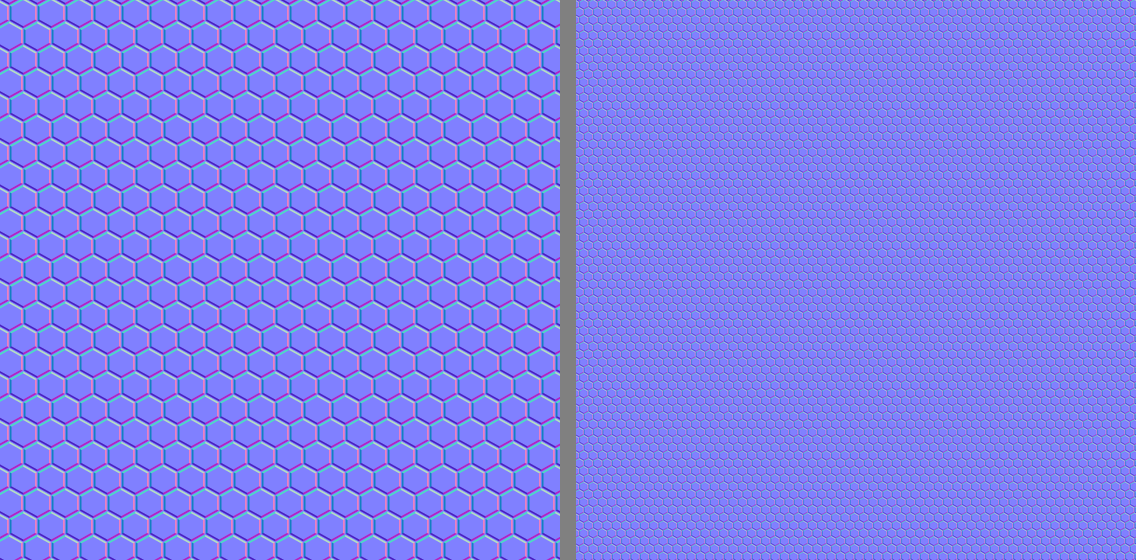
Left, the tile; right, the same tile 3 across and 3 down.
Reproduce this texture map procedurally as a Shadertoy shader.

```glsl
// Tangent-space normal map of raised hexagonal tiles with bevelled rims.
// Two offset rectangular lattices give the nearest tile; its edge distance
// selects flat face, sloped bevel or flat groove, averaged over sub-samples.

#define COLUMNS 20.0              // tiles across
#define ROWS 24.0                 // tile rows, even so that it wraps
#define ORIGIN vec2(0.83, 1.4375) // centre of one tile, in columns and rows
#define GROOVE_HALF 0.0009        // half width of the groove floor
#define BEVEL_WIDTH 0.0030        // width of one sloped rim
#define BEVEL_TILT 0.86           // sine of the slope angle
#define SAMPLES 4                 // sub-samples per axis

const vec2 pitch = 1.0 / vec2(COLUMNS, ROWS);

// Normal of the slanted edge in the upper right of a tile
vec2 slantNormal() {
    return normalize(vec2(pitch.y / 3.0, pitch.x * 0.5));
}

// Signed distances to the vertical (x) and slanted (y) edges, negative inside
vec2 edgeDistances(vec2 p) {
    vec2 n = slantNormal();
    vec2 q = abs(p);
    return vec2(q.x - pitch.x * 0.5, dot(n, q) - n.y * pitch.y * 2.0 / 3.0);
}

vec3 tileNormal(vec2 uv) {
    // Nearest tile centre from the even and odd rows
    vec2 period = pitch * vec2(1.0, 2.0);
    vec2 p = uv - ORIGIN * pitch;
    vec2 even = mod(p + period * 0.5, period) - period * 0.5;
    vec2 odd = mod(p, period) - period * 0.5;
    vec2 dEven = edgeDistances(even);
    vec2 dOdd = edgeDistances(odd);
    bool useEven = max(dEven.x, dEven.y) < max(dOdd.x, dOdd.y);
    vec2 local = useEven ? even : odd;
    vec2 d = useEven ? dEven : dOdd;

    // Slope outwards, only inside the bevel band
    vec2 outward = d.x > d.y ? vec2(1.0, 0.0) : slantNormal();
    outward *= mix(vec2(-1.0), vec2(1.0), step(0.0, local));
    float inset = -max(d.x, d.y);
    float bevel = step(GROOVE_HALF, inset) * step(inset, GROOVE_HALF + BEVEL_WIDTH);
    float tilt = BEVEL_TILT * bevel;
    return vec3(outward * tilt, sqrt(1.0 - tilt * tilt));
}

void mainImage(out vec4 fragColor, in vec2 fragCoord) {
    // Box filter over the pixel smooths every edge
    vec3 sum = vec3(0.0);
    for (int j = 0; j < SAMPLES; j++) {
        for (int i = 0; i < SAMPLES; i++) {
            vec2 offset = (vec2(i, j) + 0.5) / float(SAMPLES) - 0.5;
            sum += tileNormal((fragCoord + offset) / iResolution.xy);
        }
    }
    vec3 normal = sum / float(SAMPLES * SAMPLES);
    fragColor = vec4(normal * 0.5 + 0.5, 1.0);
}
```
